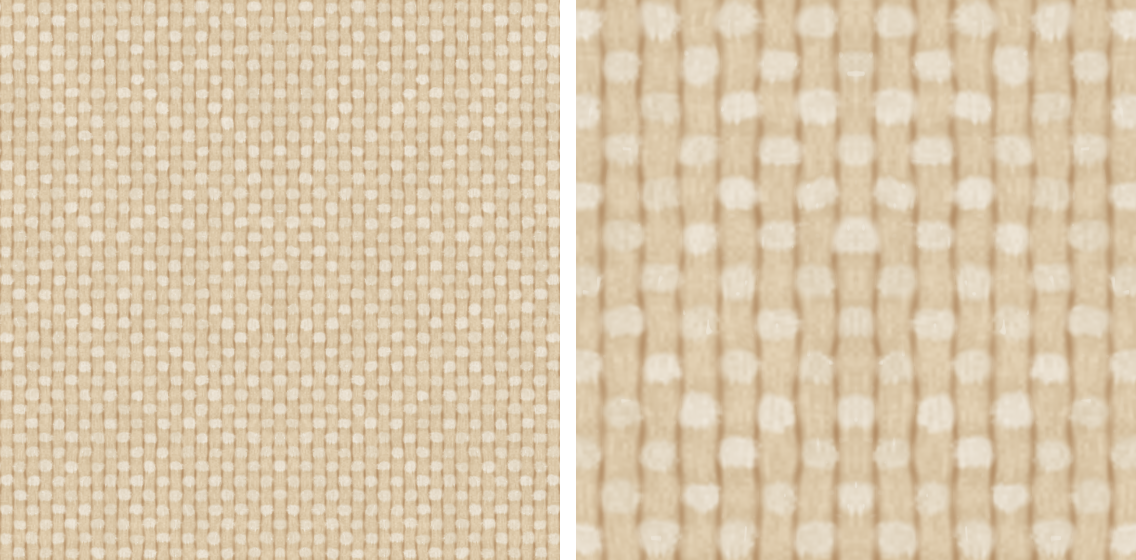
Left, the full canvas; right, a detail of the centre.
Reproduce this texture procedurally as a Shadertoy shader.

```glsl
float hash(vec2 p) {
    vec3 v = fract(vec3(p.xyx) * 0.1031);
    v += dot(v, v.yzx + 33.33);
    return fract((v.x + v.y) * v.z);
}

float noise(vec2 p) {
    vec2 i = floor(p), f = fract(p);
    f = f * f * (3.0 - 2.0 * f);
    return mix(mix(hash(i), hash(i + vec2(1, 0)), f.x),
               mix(hash(i + vec2(0, 1)), hash(i + vec2(1, 1)), f.x), f.y);
}

// Coverage and brightness of the weft bumps that pass over the warp.
vec2 weftBumps(vec2 q) {
    vec2 home = vec2(floor(q.x + 0.5), floor(q.y));
    vec2 bump = vec2(0.0, 0.5);
    for (int y = -1; y <= 1; y++) {
        for (int x = -1; x <= 1; x++) {
            vec2 id = home + vec2(x, y);
            if (mod(id.x + id.y, 2.0) > 0.5) continue;
            vec2 key = vec2(abs(id.x), id.y) + 7.0;
            vec2 jitter = vec2(hash(key + 31.0), hash(key + 57.0)) - 0.5;
            vec2 size = vec2(0.57, 0.42) + 0.10 * jitter.yx;
            vec2 d = abs(q - id - vec2(0.0, 0.5) - 0.10 * jitter) / size;
            float r = pow(dot(pow(d, vec2(2.6)), vec2(1)), 1.0 / 2.6);
            float cover = 1.0 - smoothstep(0.62, 1.12, r);
            if (cover > bump.x) bump = vec2(cover, hash(key + 83.0));
        }
    }
    return bump;
}

void mainImage(out vec4 fragColor, in vec2 fragCoord) {
    vec2 uv = fragCoord / iResolution.xy;

    // 43 warp threads by 39 weft threads, mirrored about the centre thread
    vec2 q = vec2(abs(uv.x - 0.5) * 43.0, uv.y * 39.0);
    vec2 wobble = vec2(noise(q * 1.3 + 11.0), noise(q * 1.6 + 47.0)) - 0.5;
    q += 0.16 * wobble * vec2(smoothstep(0.0, 0.6, q.x), 1.0);

    // Yarn grain at three scales
    float fibre = noise(q * vec2(9.0, 2.5) + 5.0) - 0.5;
    float fuzz = noise(q * vec2(8.0, 9.0) + 19.0) - 0.5;
    float cloud = noise(q * 0.45 + 71.0) - 0.5;

    // Warp: rounded vertical threads, darker where they dive under the weft
    float column = floor(q.x + 0.5);
    float across = abs(q.x - column);
    float along = cos(3.14159 * (q.y - 0.5 + column + 1.0));
    vec3 color = vec3(0.858, 0.780, 0.655);
    color += vec3(0.016, 0.020, 0.026) * (along - 0.2 - 2.0 * across * across);
    color += vec3(0.036, 0.046, 0.056) * (fibre + fuzz);

    // Seams between threads, deepest at the crossings
    float gap = (0.5 - across) / 0.115;
    float crossing = 0.5 - 0.5 * cos(6.28318 * (q.y - 0.5));
    float depth = 0.40 + 0.34 * crossing + 0.6 * (noise(q * vec2(1.0, 1.7) + 23.0) - 0.5);
    float seam = exp(-gap * gap) * clamp(depth, 0.0, 1.0);
    color = mix(color, vec3(0.71, 0.565, 0.41), seam);

    // Weft bumps: pale, fuzzy and uneven
    vec2 bump = weftBumps(q + 0.10 * vec2(fuzz, fibre));
    vec3 weft = mix(vec3(0.886, 0.838, 0.752), vec3(0.922, 0.890, 0.835), bump.y);
    weft += vec3(0.030, 0.040, 0.055) * (fibre + fuzz);
    color = mix(color, weft, bump.x * (0.92 - 0.30 * seam));

    // Stray bright fibres and broad tonal drift
    float fleck = smoothstep(0.89, 0.97, noise(q * vec2(5.0, 4.0) + 101.0));
    color = mix(color, vec3(0.94, 0.915, 0.87), 0.5 * fleck * (0.2 + bump.x));
    color += 0.016 * cloud;

    fragColor = vec4(clamp(color, 0.0, 1.0), 1.0);
}
```
